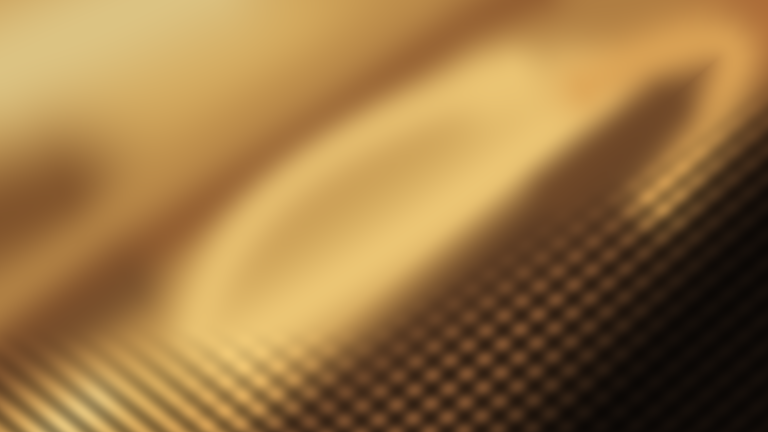
This background is drawn by a Shadertoy shader. Its source:

```glsl
// Blurred golden folds sweeping diagonally above a dark woven mesh.

const float TAU = 6.2831853;
const vec3 PALE   = vec3(0.87, 0.78, 0.53);
const vec3 CREAM  = vec3(0.93, 0.78, 0.46);
const vec3 GOLD   = vec3(0.83, 0.66, 0.36);
const vec3 AMBER  = vec3(0.74, 0.55, 0.29);
const vec3 ORANGE = vec3(0.87, 0.65, 0.34);
const vec3 COPPER = vec3(0.56, 0.35, 0.18);
const vec3 UMBER  = vec3(0.37, 0.24, 0.14);
const vec3 SOOT   = vec3(0.05, 0.035, 0.025);

float segmentDistance(vec2 p, vec2 a, vec2 b) {
    vec2 ab = b - a;
    float t = clamp(dot(p - a, ab) / dot(ab, ab), 0.0, 1.0);
    return length(p - a - ab * t);
}

// Soft falloff around a straight stroke.
float streak(vec2 p, vec2 a, vec2 b, float width) {
    float d = segmentDistance(p, a, b) / width;
    return exp(-d * d);
}

// Soft falloff around a quadratic curve.
float ribbon(vec2 p, vec2 a, vec2 bend, vec2 b, float width) {
    float nearest = 10.0;
    vec2 last = a;
    for (int i = 1; i <= 16; i++) {
        float t = float(i) / 16.0;
        vec2 next = mix(mix(a, bend, t), mix(bend, b, t), t);
        nearest = min(nearest, segmentDistance(p, last, next));
        last = next;
    }
    nearest /= width;
    return exp(-nearest * nearest);
}

// Broad cloth: pale corner, brown hollow and the first long folds.
vec3 upperCloth(vec2 p) {
    vec3 col = mix(AMBER, COPPER, 0.3 * smoothstep(0.8, 1.3, p.x));
    col = mix(col, GOLD, streak(p, vec2(0.0, 0.77), vec2(0.65, 0.92), 0.25));
    col = mix(col, PALE, 0.9 * streak(p, vec2(0.0, 0.84), vec2(0.46, 1.05), 0.16));
    col = mix(col, COPPER * 0.85, 0.9 * streak(p, vec2(-0.1, 0.46), vec2(0.14, 0.54), 0.15));
    col = mix(col, AMBER, 0.75 * ribbon(p, vec2(0.0, 0.25), vec2(0.42, 0.64), vec2(0.93, 0.95), 0.08));
    col = mix(col, COPPER, 0.9 * ribbon(p, vec2(-0.05, 0.13), vec2(0.68, 0.68), vec2(1.23, 1.02), 0.075));
    col = mix(col, UMBER, 0.55 * streak(p, vec2(-0.05, 0.1), vec2(0.3, 0.33), 0.09));
    return col;
}

// Bright leaf-shaped fold; the lower side drops into shadow.
vec3 brightFold(vec2 p, vec3 col, float depth) {
    col = mix(col, GOLD * 0.95, streak(p, vec2(0.12, -0.04), vec2(0.5, 0.2), 0.10));
    col = mix(col, PALE, 0.6 * streak(p, vec2(0.13, 0.0), vec2(0.22, 0.07), 0.06));
    col = mix(col, GOLD * 0.98, streak(p, vec2(0.56, 0.27), vec2(1.2, 0.74), 0.13));
    col = mix(col, CREAM, 0.8 * ribbon(p, vec2(0.46, 0.24), vec2(0.54, 0.63), vec2(1.18, 0.82), 0.065));
    col = mix(col, CREAM, 0.95 * ribbon(p, vec2(0.55, 0.2), vec2(1.02, 0.49), vec2(1.38, 0.78), 0.085));
    col = mix(col, CREAM, 0.7 * streak(p, vec2(1.15, 0.78), vec2(1.3, 0.8), 0.1));
    col = mix(col, UMBER, smoothstep(-0.05, 0.10, depth));
    col = mix(col, COPPER * 1.2, streak(p, vec2(1.78, 1.08), vec2(1.8, 0.86), 0.18));
    col = mix(col, ORANGE, 0.9 * ribbon(p, vec2(1.36, 0.8), vec2(1.94, 1.1), vec2(1.53, 0.54), 0.075));
    col = mix(col, mix(UMBER, COPPER, 0.35), 0.75 * streak(p, vec2(1.3, 0.55), vec2(1.54, 0.75), 0.065));
    return col;
}

// Two crossing line families: stripes at the sides, dots in between.
float weave(vec2 p) {
    float along = dot(p, vec2(0.64, 0.77)) / 0.053;
    float across = dot(p, vec2(0.64, -0.77)) / 0.049;
    float cords = cos(TAU * along);
    float rows = cos(TAU * across);
    float cordWeight = 1.0 - 0.75 * smoothstep(1.15, 1.65, p.x);
    float rowWeight = smoothstep(0.3, 1.05, p.x);
    return (1.0 + 0.22 * cordWeight * cords) * (1.0 + 0.24 * rowWeight * rows);
}

void mainImage(out vec4 fragColor, in vec2 fragCoord) {
    vec2 p = fragCoord / iResolution.y;
    p.x *= 1.7777778 * iResolution.y / iResolution.x;

    float depth = dot(p - vec2(0.93, 0.33), vec2(0.648, -0.762));
    vec3 col = brightFold(p, upperCloth(p), depth);

    // Shadow falls off toward the lower right corner.
    float gloom = smoothstep(0.20, 0.58, depth + 0.25 * (p.x - 1.3));
    col = mix(col, SOOT, 0.94 * gloom);

    // The mesh fades in below the folds.
    float rim = 0.22 + 0.62 * max(p.x - 0.85, 0.0);
    float mesh = smoothstep(-0.04, 0.22, rim - p.y);
    col *= mix(1.0, 0.88 * weave(p), mesh);

    fragColor = vec4(clamp(col, 0.0, 1.0), 1.0);
}
```
